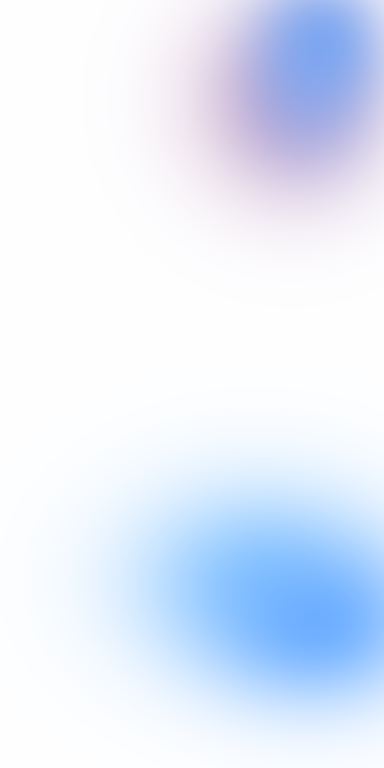
A Shadertoy shader for this background:

```glsl
const vec3 PAPER       = vec3(0.996, 0.997, 1.0);
const vec3 ROSE        = vec3(0.82, 0.68, 0.79);
const vec3 PERIWINKLE  = vec3(0.55, 0.65, 0.93);
const vec3 CORNFLOWER  = vec3(0.45, 0.64, 0.95);
const vec3 SKY         = vec3(0.60, 0.81, 1.0);
const vec3 AZURE       = vec3(0.39, 0.66, 1.0);

// Centres and spreads are fractions of the canvas width and height
const vec2 ROSE_CENTER       = vec2(0.755, 0.870);
const vec2 ROSE_SPREAD       = vec2(0.177, 0.0885);
const vec2 PERIWINKLE_CENTER = vec2(0.802, 0.883);
const vec2 PERIWINKLE_SPREAD = vec2(0.117, 0.072);
const vec2 CORNFLOWER_CENTER = vec2(0.839, 0.945);
const vec2 CORNFLOWER_SPREAD = vec2(0.109, 0.060);
const vec2 SKY_CENTER        = vec2(0.664, 0.247);
const vec2 SKY_SPREAD        = vec2(0.232, 0.086);
const vec2 AZURE_CENTER      = vec2(0.828, 0.190);
const vec2 AZURE_SPREAD      = vec2(0.190, 0.072);

const float PERIWINKLE_OPACITY = 0.65;
const float CORNFLOWER_OPACITY = 0.85;
const float AZURE_OPACITY      = 0.90;

// Elliptical Gaussian falloff, 1 at the centre
float glow(vec2 uv, vec2 center, vec2 spread) {
    vec2 d = (uv - center) / spread;
    return exp(-0.5 * dot(d, d));
}

void mainImage(out vec4 fragColor, in vec2 fragCoord) {
    vec2 uv = fragCoord / iResolution.xy;
    vec3 color = PAPER;

    // Upper glow: rose halo, periwinkle body, blue core
    color = mix(color, ROSE, glow(uv, ROSE_CENTER, ROSE_SPREAD));
    color = mix(color, PERIWINKLE, PERIWINKLE_OPACITY * glow(uv, PERIWINKLE_CENTER, PERIWINKLE_SPREAD));
    color = mix(color, CORNFLOWER, CORNFLOWER_OPACITY * glow(uv, CORNFLOWER_CENTER, CORNFLOWER_SPREAD));

    // Lower glow: wide sky haze, azure core
    color = mix(color, SKY, glow(uv, SKY_CENTER, SKY_SPREAD));
    color = mix(color, AZURE, AZURE_OPACITY * glow(uv, AZURE_CENTER, AZURE_SPREAD));

    fragColor = vec4(color, 1.0);
}
```
